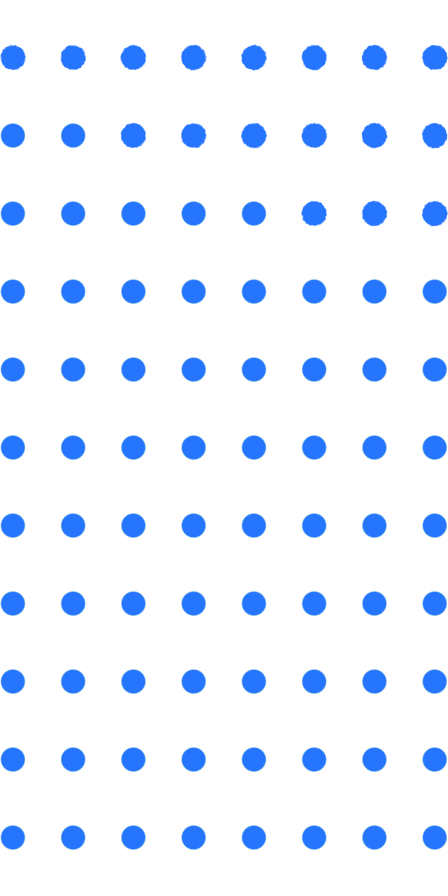
Give the GLSL for this pattern, as a WebGL 2 fragment shader.

```glsl
#version 300 es
precision highp float;
// Grid of 8 by 11 blue dots on white, with ragged rims toward the top right.

uniform vec2 u_resolution;
out vec4 fragColor;

vec2 gradientAt(vec2 lattice) {
    float angle = 6.2832 * fract(sin(dot(lattice, vec2(127.1, 311.7))) * 43758.5);
    return vec2(cos(angle), sin(angle));
}

float gradientNoise(vec2 p) {
    vec2 i = floor(p), f = fract(p);
    vec2 u = f * f * (3.0 - 2.0 * f);
    float low = mix(dot(gradientAt(i), f),
                    dot(gradientAt(i + vec2(1, 0)), f - vec2(1, 0)), u.x);
    float high = mix(dot(gradientAt(i + vec2(0, 1)), f - vec2(0, 1)),
                     dot(gradientAt(i + vec2(1, 1)), f - vec2(1, 1)), u.x);
    return mix(low, high, u.y);
}

void main() {
    // Canvas width is 1, height is 2
    vec2 p = gl_FragCoord.xy / u_resolution * vec2(1.0, 2.0);
    float pixel = 1.0 / u_resolution.x;

    // Nearest dot of the grid
    vec2 first = vec2(0.0288, 0.1305);
    vec2 spacing = vec2(0.1345, 0.1741);
    vec2 cell = clamp(round((p - first) / spacing), vec2(0.0), vec2(7.0, 10.0));
    vec2 offset = p - first - cell * spacing;

    // Dots in the upper right wedge are larger and rough at the rim
    float rowFromTop = 10.0 - cell.y;
    float ragged = step(2.6 * rowFromTop - 0.7, cell.x);
    float radius = 0.0268 + ragged * (0.0008 + 0.0025 * gradientNoise(p * 150.0));

    // Soft edge, with a faint green tint on the smooth dots
    float edge = length(offset) - radius;
    float cover = 1.0 - smoothstep(-pixel, pixel, edge);
    vec3 white = vec3(1.0);
    vec3 blue = vec3(0.15, 0.46, 1.0);
    vec3 rimTint = vec3(0.0, 0.03, -0.07) * 4.0 * cover * (1.0 - cover);
    fragColor = vec4(mix(white, blue, cover) + rimTint * (1.0 - ragged), 1.0);
}
```
